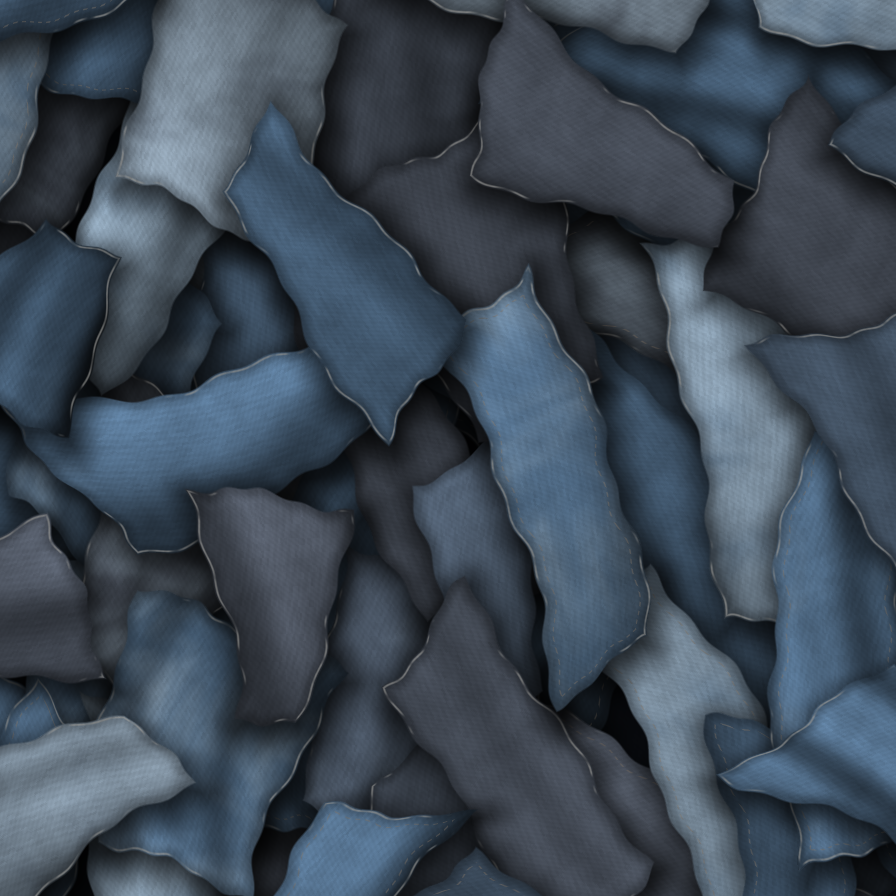
Give the GLSL for this texture, as a WebGL 1 fragment shader.

```glsl
precision highp float;
uniform vec2 u_resolution;

#define SCRAPS 72
#define SCRAP_LENGTH 0.21
#define SCRAP_WIDTH 0.088
#define FOLD_DEPTH 0.34
#define SHADOW_REACH 0.042
#define SHADOW_DEPTH 0.72
#define HEM_WIDTH 0.0022
#define WEAVE_FREQUENCY 820.0
#define EXPOSURE 1.08

const vec3 GAP = vec3(0.05, 0.065, 0.09);
const vec3 CHARCOAL = vec3(0.225, 0.245, 0.28);
const vec3 INDIGO = vec3(0.235, 0.315, 0.395);
const vec3 FADED = vec3(0.47, 0.53, 0.58);
const vec3 THREAD = vec3(0.53, 0.53, 0.52);
const vec3 STITCH = vec3(0.46, 0.41, 0.36);
const vec2 LIGHT = vec2(-0.45, 0.89);

vec4 hash4(float n) {
  return fract(sin(n * vec4(12.989, 78.233, 39.425, 93.989) + vec4(1.3, 4.1, 2.7, 5.9)) * 43758.5);
}

float hash(vec2 p) {
  return fract(sin(dot(p, vec2(127.1, 311.7))) * 43758.5);
}

// Layered sines, each octave turned and bent by the last
float wash(vec2 p) {
  float sum = 0.0, amplitude = 0.5;
  for (int i = 0; i < 4; i++) {
    p = mat2(0.8, 0.6, -0.6, 0.8) * p * 1.8 + 1.7;
    p += 0.6 * sin(p.yx);
    sum += amplitude * sin(p.x) * sin(p.y);
    amplitude *= 0.6;
  }
  return sum;
}

// Half width of a tapered scrap at a point along it
float halfWidth(float y, vec2 size, float taper) {
  return size.x * (1.0 + taper * clamp(y / size.y, -1.2, 1.2));
}

// Signed distance to a tapered, slanted scrap with worn edges
float scrapDistance(vec2 q, vec2 size, float taper, float slant, float seed) {
  float side = sign(q.x) * 2.0 + seed;
  float worn = 0.006 * sin(q.y * 31.0 + side) + 0.0025 * sin(q.y * 97.0 + side * 3.0);
  float end = 0.007 * sin(q.x * 43.0 + seed) + 0.002 * sin(q.x * 150.0 + seed);
  vec2 e = abs(vec2(q.x, q.y + slant * q.x)) - vec2(halfWidth(q.y, size, taper) + worn, size.y + end);
  return length(max(e, 0.0)) + min(max(e.x, e.y), 0.0);
}

// Light and dark across the rolls and creases of a scrap
float foldShade(vec2 q, float across, vec2 axis, vec4 r) {
  float phase = q.x * mix(24.0, 58.0, r.x) + 1.3 * sin(q.y * 7.0 + r.y * 6.3) + q.y * 5.0 * (r.z - 0.5) + r.w * 6.3;
  float folds = 0.65 * sin(phase) + 0.35 * sin(2.0 * phase + 1.0 + q.y * 4.0);
  float depth = FOLD_DEPTH * mix(0.25, 1.0, r.z * r.z);
  float roll = across * dot(axis, LIGHT) * mix(0.1, 0.42, r.w);
  return 1.0 + depth * folds + roll - 0.12 * across * across;
}

void main() {
  float pixel = 1.0 / min(u_resolution.x, u_resolution.y);
  vec2 uv = gl_FragCoord.xy * pixel;
  float soft = max(pixel, 0.0016);
  vec3 color = GAP;
  vec2 cloth = uv;

  // Scraps piled from the bottom up
  for (int i = 0; i < SCRAPS; i++) {
    float n = float(i);
    float rank = n / float(SCRAPS);
    vec4 place = hash4(n + 1.0), form = hash4(n + 101.0);
    vec4 fold = hash4(n + 211.0), dye = hash4(n + 307.0);

    vec2 center = fract(vec2(0.7549, 0.5698) * n + 0.31) * 1.3 - 0.15 + 0.08 * (place.xy - 0.5);
    vec2 size = vec2(SCRAP_WIDTH, SCRAP_LENGTH) * mix(1.35, 0.72, rank) * mix(vec2(0.6), vec2(1.4), form.xy);
    float turn = place.z * 2.0 - 1.0;
    float angle = 1.55 + (center.x - 0.4) * (0.9 + 1.1 * center.y) + 0.25 * turn + 0.7 * turn * turn * turn;
    vec2 along = vec2(cos(angle), sin(angle));
    vec2 axis = vec2(along.y, -along.x);
    vec2 offset = uv - center;
    if (length(offset) > length(size) * 1.6 + 0.1) continue;

    float bend = (place.w - 0.5) * 2.2;
    float taper = (form.z - 0.5) * 1.0;
    float slant = (form.w - 0.5) * 1.1;
    vec2 q = vec2(dot(offset, axis), dot(offset, along));
    q.x += bend * q.y * q.y;
    vec2 drop = 0.013 * vec2(dot(LIGHT, axis), dot(LIGHT, along));
    float d = scrapDistance(q, size, taper, slant, n);
    float shadowDistance = scrapDistance(q + drop, size, taper, slant, n);

    // Shadow on what lies below
    float shade = 1.0 - smoothstep(-0.02, SHADOW_REACH, shadowDistance);
    color *= 1.0 - SHADOW_DEPTH * shade;

    // Dyed and folded cloth
    float across = clamp(q.x / halfWidth(q.y, size, taper), -1.0, 1.0);
    vec3 denim = mix(CHARCOAL, INDIGO, smoothstep(0.2, 0.65, dye.x)) * mix(0.78, 1.2, dye.z);
    float fade = smoothstep(0.7, 1.0, dye.y + 0.12 * wash(q * 14.0 + n));
    denim = mix(denim, FADED, 0.8 * fade);
    denim *= foldShade(q, across, axis, fold);
    denim *= 1.0 + 0.22 * (dye.w - 0.5) * 2.0 * q.y / size.y;
    denim *= mix(0.72, 1.0, smoothstep(0.0, 0.018, -d));

    // Frayed hem and a line of stitches
    float fray = smoothstep(-0.2, 0.9, sin(q.y * 19.0 + q.x * 23.0 + n) + 0.5 * sin((q.x + q.y) * 210.0));
    float hem = 1.0 - smoothstep(0.0, HEM_WIDTH, abs(d + HEM_WIDTH));
    denim = mix(denim, THREAD, 0.65 * hem * fray * step(0.3, form.x));
    float seam = 1.0 - smoothstep(0.0, 0.0016, abs(d + 0.013));
    float dash = smoothstep(-0.3, 0.3, sin((q.y + q.x) * 520.0));
    denim = mix(denim, STITCH, 0.4 * seam * dash * step(0.68, form.y));

    float cover = 1.0 - smoothstep(-soft, soft, d);
    color = mix(color, denim, cover);
    cloth = mix(cloth, q + center, step(0.5, cover));
  }

  // Twill weave, thread grain and uneven wear
  float twill = sin((cloth.x + 0.5 * cloth.y) * WEAVE_FREQUENCY) * sin(cloth.y * WEAVE_FREQUENCY * 0.7);
  float grain = hash(floor(cloth * vec2(400.0, 130.0))) - 0.5;
  color *= 1.0 + 0.035 * twill + 0.06 * grain + 0.1 * wash(cloth * 22.0);
  gl_FragColor = vec4(clamp(color * EXPOSURE, 0.0, 1.0), 1.0);
}
```
